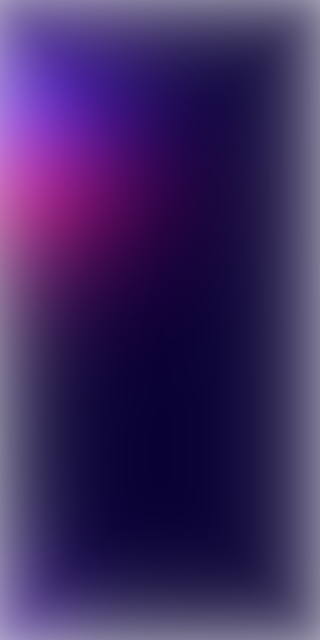
Reproduce this background procedurally as a Shadertoy shader.

```glsl
// Deep navy panel with a violet-magenta glow on the left and a soft pale rim.
#define NAVY vec3(0.03, 0.0, 0.2)
#define VIOLET vec3(0.38, 0.13, 0.86)
#define MAGENTA vec3(0.80, 0.05, 0.55)
#define RIM_COLOR vec3(1.0)
#define RIM_STRENGTH 0.96
#define RIM_SOFTNESS 0.09
#define GLOW_CENTER vec2(0.0, 1.557)
#define GLOW_SIZE vec2(0.31, 0.29)
#define CORNER_SIZE vec2(0.20, 0.22)
#define CORNER_STRENGTH 0.4

// The panel spans one unit across and two units up.
const vec2 PANEL = vec2(1.0, 2.0);

float gaussian(vec2 offset, vec2 size) {
    vec2 q = offset / size;
    return exp(-0.5 * dot(q, q));
}

// Logistic falloff from each side, blended smoothly at the corners.
float rimAmount(vec2 p) {
    vec2 inset = min(p, PANEL - p);
    vec2 side = 1.0 / (1.0 + exp(inset / RIM_SOFTNESS));
    vec2 cubed = side * side * side;
    return RIM_STRENGTH * pow(cubed.x + cubed.y, 1.0 / 3.0);
}

void mainImage(out vec4 fragColor, in vec2 fragCoord) {
    vec2 p = fragCoord / iResolution.xy * PANEL;

    // Main glow: violet above, magenta below
    float warmth = 1.0 - smoothstep(1.27, 1.78, p.y);
    vec3 glowColor = mix(VIOLET, MAGENTA, warmth);
    vec3 color = mix(NAVY, glowColor, gaussian(p - GLOW_CENTER, GLOW_SIZE));

    // Faint violet light in the lower left corner
    color = mix(color, VIOLET, CORNER_STRENGTH * gaussian(p, CORNER_SIZE));

    // Pale rim, thinner where the main glow meets the left side
    float thinning = 0.2 * gaussian(p - vec2(0.0, 1.45), vec2(0.2, 0.3));
    color = mix(color, RIM_COLOR, rimAmount(p) * (1.0 - thinning));

    fragColor = vec4(color, 1.0);
}
```
